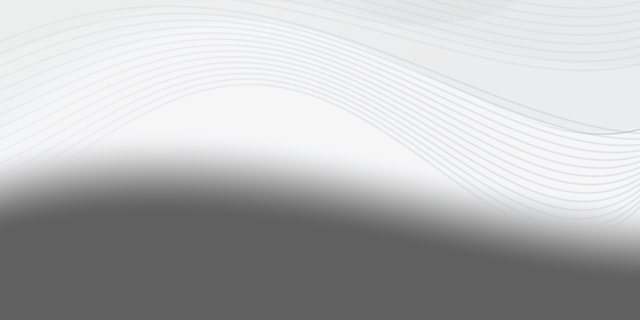
A WebGL 1 fragment shader for this background:

```glsl
precision highp float;
// Pale layered waves with fine contour lines above a soft dark grey hill.
uniform vec2 u_resolution;

// Depths below the top edge at x = 0, 1/4, 1/2, 3/4, 1, in canvas heights.
struct Curve { float start; vec4 rest; };

const vec3 WHITE = vec3(0.963, 0.964, 0.969);
const vec3 MIST_LEFT = vec3(0.938, 0.940, 0.943);
const vec3 MIST_RIGHT = vec3(0.922, 0.925, 0.928);
const vec3 DARK = vec3(0.376);
const vec3 LINE_COLOR = vec3(0.70, 0.71, 0.72);

const float HILL_SOFTNESS = 0.132;
const float LINE_WIDTH = 0.0022;
const float WAVE_LINES = 13.0;
const float CREST_LINES = 9.0;
const float CREST_HEIGHT = 0.25;
const float VEIL_SHADE = 0.012;
const float LOBE_SHADE = 0.018;
const vec2 LOBE_CENTER = vec2(0.646, -0.02);
const vec2 LOBE_RADIUS = vec2(0.165, 0.10);

// Quartic curve through the five evenly spaced depths.
float depthAt(Curve c, float x) {
  float t = 4.0 * x;
  float a = t - 1.0, b = t - 2.0, d = t - 3.0, e = t - 4.0;
  vec4 weights = vec4(-t * b * d * e / 6.0, t * a * d * e / 4.0,
                      -t * a * b * e / 6.0, t * a * b * d / 24.0);
  return c.start * a * b * d * e / 24.0 + dot(c.rest, weights);
}

// Coverage of a thin line at the given distance.
float stroke(float dist, float pixel) {
  return 1.0 - smoothstep(0.0, LINE_WIDTH + pixel, abs(dist));
}

// Evenly spaced lines that morph from the upper curve to the lower one.
float contours(Curve upper, Curve lower, float count, vec2 p, float pixel) {
  const float STEP = 0.002;
  float top = depthAt(upper, p.x);
  float gap = depthAt(lower, p.x) - top;
  float s = (p.y - top) / gap;
  float ahead = mix(depthAt(upper, p.x + STEP), depthAt(lower, p.x + STEP), s);
  float slope = (ahead - p.y) * u_resolution.y / (STEP * u_resolution.x);
  float phase = abs(fract(s * count + 0.5) - 0.5);
  float dist = phase * gap / (count * sqrt(1.0 + slope * slope));
  float margin = 0.3 / count;
  float inside = step(-margin, s) * step(s, 1.0 + margin);
  return inside * stroke(dist, pixel);
}

void main() {
  Curve ridge = Curve(0.391, vec4(0.091, 0.104, 0.312, 0.398));
  Curve veil = Curve(0.18, vec4(0.02, 0.02, 0.135, 0.203));
  Curve hill = Curve(0.599, vec4(0.540, 0.586, 0.684, 0.757));
  Curve waveTop = Curve(0.13, vec4(0.02, 0.096, 0.281, 0.417));
  Curve waveBottom = Curve(0.625, vec4(0.331, 0.307, 0.620, 0.646));
  Curve crestBottom = Curve(-0.16, vec4(-0.04, 0.052, 0.177, 0.20));
  Curve crestTop = Curve(crestBottom.start - CREST_HEIGHT,
                         crestBottom.rest - CREST_HEIGHT);

  vec2 p = gl_FragCoord.xy / u_resolution;
  p.y = 1.0 - p.y;
  float pixel = 1.0 / u_resolution.y;

  // Misty layer above the ridge, soft on the left and crisp on the right.
  float ridgeDist = p.y - depthAt(ridge, p.x);
  float ridgeSoft = mix(0.10, pixel, smoothstep(0.0, 0.5, p.x));
  float above = 1.0 - smoothstep(-ridgeSoft, ridgeSoft, ridgeDist);
  vec3 mist = mix(MIST_LEFT, MIST_RIGHT, smoothstep(0.2, 0.8, p.x));
  vec3 color = mix(WHITE, mist, above);

  // Faint veil and rounded lobe along the top.
  float veilDist = p.y - depthAt(veil, p.x);
  color -= VEIL_SHADE * (1.0 - smoothstep(-pixel, 2.0 * pixel, veilDist));
  float lobe = length((p - LOBE_CENTER) / LOBE_RADIUS);
  color -= LOBE_SHADE * (1.0 - smoothstep(0.92, 1.02, lobe))
           * smoothstep(0.48, 0.66, p.x);

  // Dark hill with a wide blurred edge.
  float hillDist = p.y - depthAt(hill, p.x);
  float shade = smoothstep(-HILL_SOFTNESS, HILL_SOFTNESS, hillDist);
  color = mix(color, DARK, shade);

  // Contour lines, stronger towards the right.
  float wave = contours(waveTop, waveBottom, WAVE_LINES, p, pixel);
  float crest = contours(crestTop, crestBottom, CREST_LINES, p, pixel);
  float strength = mix(0.13, 0.30, smoothstep(0.1, 0.8, p.x));
  float ink = max(wave * strength, crest * 0.16) * (1.0 - shade);
  color = mix(color, LINE_COLOR, ink);

  // Darker accent where the ridge meets the right edge.
  float accent = stroke(ridgeDist - 0.006, pixel) * smoothstep(0.78, 0.98, p.x);
  color = mix(color, LINE_COLOR, 0.6 * accent);

  gl_FragColor = vec4(color, 1.0);
}
```
